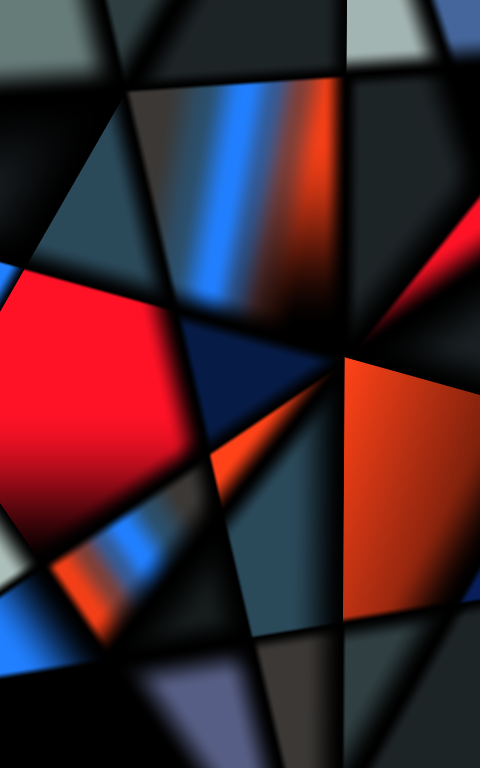
Reproduce this background procedurally as a WebGL 2 fragment shader.

```glsl
#version 300 es
precision highp float;

uniform vec2 u_resolution;
out vec4 fragColor;

const float FAR = 9.0;
const vec3 CHARCOAL = vec3(0.115, 0.14, 0.15);
const vec3 TEAL = vec3(0.165, 0.285, 0.35);
const vec3 RED = vec3(1.0, 0.07, 0.15);
const vec3 ORANGE = vec3(1.0, 0.26, 0.095);
const vec3 BLUE = vec3(0.13, 0.5, 1.0);
const vec3 SLATE = vec3(0.23, 0.22, 0.21);

// Signed distance to the line a-b, positive on its left
float side(vec2 p, vec2 a, vec2 b) {
    vec2 d = normalize(b - a);
    return d.x * (p.y - a.y) - d.y * (p.x - a.x);
}

// Convex panel: edge distances are positive inside, each edge has a shadow width
vec3 panel(vec4 edges, vec4 shadow, vec3 fill, float pixel) {
    float inside = min(min(edges.x, edges.y), min(edges.z, edges.w));
    float cover = clamp(0.5 + inside / pixel, 0.0, 1.0);
    vec4 lit = smoothstep(vec4(-0.001), shadow, edges);
    return fill * cover * lit.x * lit.y * lit.z * lit.w;
}

// Metallic sweep: slate, teal, blue, violet, orange
vec3 sheen(float t) {
    vec3 c = mix(SLATE, vec3(0.17, 0.31, 0.42), smoothstep(-0.1, -0.045, t));
    c = mix(c, BLUE, smoothstep(-0.05, 0.0, t));
    c = mix(c, vec3(0.2, 0.36, 0.6), smoothstep(0.005, 0.04, t));
    c = mix(c, vec3(0.5, 0.25, 0.22), smoothstep(0.035, 0.075, t));
    return mix(c, ORANGE * 0.95, smoothstep(0.07, 0.112, t));
}

void main() {
    vec2 p = gl_FragCoord.xy / u_resolution * vec2(0.625, 1.0);
    float px = 1.0 / u_resolution.y;

    // Cutting lines, positive to the right
    float spine = side(p, vec2(0.4518, 1.0), vec2(0.4453, 0.0));
    float slant = side(p, vec2(0.134, 1.0), vec2(0.366, 0.0));
    float ridge = side(p, vec2(0.233, 1.0), vec2(0.0, 0.594));
    float foot = side(p, vec2(0.0, 0.345), vec2(0.237, 0.0));
    float heel = side(p, vec2(0.625, 0.267), vec2(0.4727, 0.0));
    float corner = side(p, vec2(0.5573, 1.0), vec2(0.625, 0.79));
    // Cutting lines, positive above
    float roof = side(p, vec2(0.0, 0.872), vec2(0.625, 0.914));
    float beam = side(p, vec2(0.0, 0.66), vec2(0.625, 0.4857));
    float ray = side(p, vec2(0.1367, 0.1406), vec2(0.625, 0.7487));
    float rise = side(p, vec2(0.0, 0.2266), vec2(0.625, 0.6484));
    float ground = side(p, vec2(0.0, 0.1146), vec2(0.625, 0.2174));

    // Top row
    vec3 c = panel(vec4(roof, -slant, FAR, FAR), vec4(0.05, 0.05, 0, 0), vec3(0.4, 0.485, 0.475), px);
    c += panel(vec4(roof, slant, -ridge, FAR), vec4(0.02, 0.01, 0.04, 0), vec3(0.18, 0.24, 0.25), px);
    c += panel(vec4(roof, ridge, -spine, FAR), vec4(0.02, 0.04, 0.03, 0), CHARCOAL, px);
    c += panel(vec4(roof, spine, -corner, FAR), vec4(0.03, 0, 0.04, 0), vec3(0.64, 0.71, 0.7), px);
    c += panel(vec4(roof, corner, FAR, FAR), vec4(0.04, 0.015, 0, 0), vec3(0.27, 0.4, 0.61), px);

    // Upper row, with the large sweep fading toward its lower right
    c += panel(vec4(-roof, -ridge, beam, FAR), vec4(0.13, 0.1, 0.06, 0), vec3(0.09, 0.11, 0.12), px);
    c += panel(vec4(-roof, ridge, -slant, beam), vec4(0, 0, 0.035, 0.04), TEAL, px);
    float t = p.x - 0.319 + (0.889 - p.y) * 0.177;
    float dusk = smoothstep(0.0, 0.12, t) * (1.0 - smoothstep(0.57, 0.82, p.y));
    c += panel(vec4(-roof, slant, -spine, beam), vec4(0.006, 0.01, 0.03, 0.04), sheen(t) * (1.0 - dusk), px);
    c += panel(vec4(-roof, spine, -corner, ray), vec4(0.02, 0.02, 0.05, 0.05), CHARCOAL, px);

    // Middle row
    c += panel(vec4(-ray, rise, FAR, FAR), vec4(0.008, 0.05, 0, 0), RED, px);
    c += panel(vec4(-rise, beam, FAR, FAR), vec4(0.08, 0.06, 0, 0), vec3(0.1, 0.125, 0.135), px);
    c += panel(vec4(-ridge, -beam, FAR, FAR), vec4(0.02, 0.004, 0, 0), BLUE, px);
    vec3 ember = RED * smoothstep(0.25, 0.47, p.y);
    c += panel(vec4(-slant, -beam, rise, min(foot, ridge)), vec4(0.045, 0.005, 0.035, 0), ember, px);
    c += panel(vec4(slant, -beam, rise, FAR), vec4(0.01, 0.02, 0.025, 0), vec3(0.025, 0.105, 0.27), px);
    c += panel(vec4(-rise, ray, slant, FAR), vec4(0.006, 0.035, 0.005, 0), ORANGE, px);

    // Lower row
    c += panel(vec4(-ray, slant, -spine, ground), vec4(0.03, 0.005, 0.07, 0.005), TEAL, px);
    float fade = 1.0 - 2.4 * (p.x - 0.45) - 0.8 * (0.53 - p.y);
    c += panel(vec4(spine, -beam, ground, -heel), vec4(0, 0, 0.01, 0.08), ORANGE * clamp(fade, 0.0, 1.0), px);
    c += panel(vec4(heel, ground, FAR, FAR), vec4(0.01, 0.005, 0, 0), vec3(0.03, 0.12, 0.36), px);
    c += panel(vec4(-foot, rise, FAR, FAR), vec4(0.04, 0.015, 0, 0), vec3(0.68, 0.75, 0.73), px);
    c += panel(vec4(-foot, -rise, ground, FAR), vec4(0.1, 0.008, 0.01, 0), BLUE, px);
    vec3 band = sheen((0.115 - foot) * 1.2);
    c += panel(vec4(foot, -rise, ray, -slant), vec4(0.015, 0.015, 0.045, 0.035), band, px);
    c += panel(vec4(-ray, -slant, ground, foot), vec4(0.06, 0.05, 0.04, 0), vec3(0.085, 0.105, 0.11), px);

    // Bottom row
    c += panel(vec4(-ground, foot, -slant, FAR), vec4(0.05, 0.05, 0.045, 0), vec3(0.34, 0.37, 0.52), px);
    c += panel(vec4(-ground, slant, -spine, FAR), vec4(0.02, 0.01, 0.05, 0), SLATE, px);
    c += panel(vec4(-ground, spine, -heel, FAR), vec4(0.03, 0.005, 0.05, 0), vec3(0.19, 0.25, 0.26), px);
    c += panel(vec4(-ground, heel, FAR, FAR), vec4(0.02, 0.02, 0, 0), CHARCOAL, px);

    fragColor = vec4(c, 1.0);
}
```
